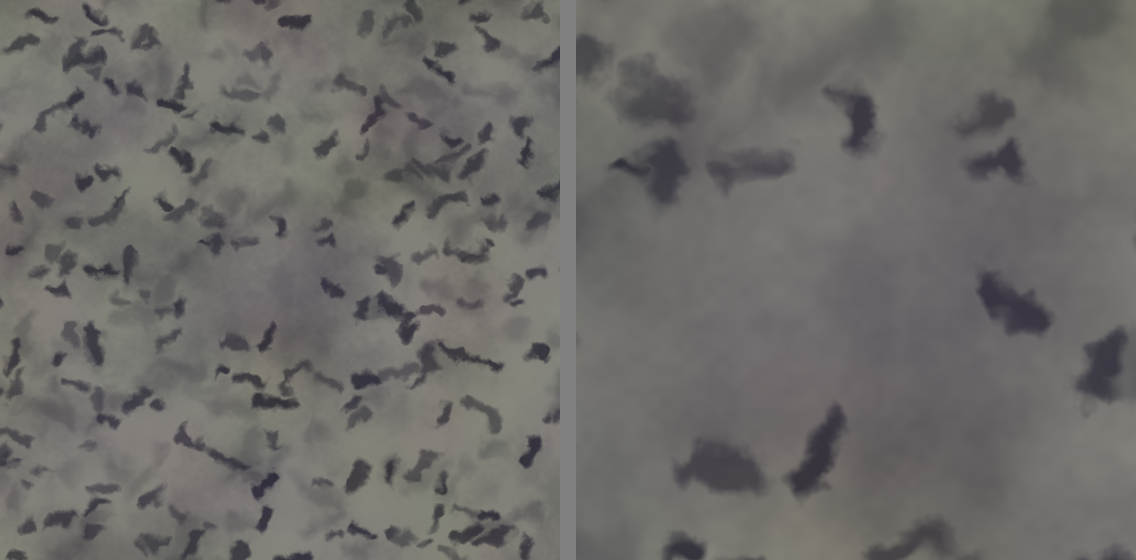
Left: the whole. Right: its middle third, enlarged.
Give the GLSL for this texture, as a Shadertoy shader.

```glsl
// Speckled grey granite: a mottled noise ground under two layers of scattered,
// ragged flecks. Each fleck is a short soft stroke in a jittered grid cell,
// bent by domain warping; one tone value then runs along a dark-to-light ramp.

#define DARK_MINERAL  vec3(0.170, 0.162, 0.205)
#define LIGHT_MINERAL vec3(0.530, 0.522, 0.485)
#define GROUND_TONE   0.83
#define MOTTLE        0.80
#define MOTTLE_SCALE  7.0
#define FLECK_CELLS   19.0
#define FLECK_DENSITY 0.52
#define STAIN_CELLS   13.0
#define STAIN_DENSITY 0.55
#define WARP          0.022
#define GRAIN         0.05
#define TINT          0.035

float hash(vec2 p) {
    return fract(sin(dot(p, vec2(127.1, 311.7))) * 43758.5453);
}

float noise(vec2 p) {
    vec2 i = floor(p), f = fract(p);
    f = f * f * (3.0 - 2.0 * f);
    return mix(mix(hash(i), hash(i + vec2(1, 0)), f.x),
               mix(hash(i + vec2(0, 1)), hash(i + vec2(1, 1)), f.x), f.y);
}

float fbm(vec2 p) {
    float sum = 0.0, amp = 0.5;
    for (int i = 0; i < 5; i++) {
        sum += amp * noise(p);
        p = mat2(1.6, 1.2, -1.2, 1.6) * p + 17.3;
        amp *= 0.55;
    }
    return sum / 1.055;
}

vec2 warpOffset(vec2 p) {
    return vec2(fbm(p * 24.0), fbm(p * 24.0 + 61.7)) - 0.5;
}

float segmentDistance(vec2 p, vec2 halfAxis) {
    float t = clamp(dot(p, halfAxis) / dot(halfAxis, halfAxis), -1.0, 1.0);
    return length(p - halfAxis * t);
}

// Coverage of clustered strokes; softness is in cell units.
float flecks(vec2 p, float cells, float density, float softness, float seed) {
    p *= cells;
    vec2 home = floor(p);
    float rough = 0.22 * (noise(p * 4.0 + seed) - 0.5);
    float cover = 0.0;
    for (int y = -1; y <= 1; y++)
    for (int x = -1; x <= 1; x++) {
        vec2 id = home + vec2(x, y);
        vec2 key = id + seed;
        float cluster = 0.4 + 1.2 * noise(id * 0.3 + seed);
        if (hash(key) > density * cluster) continue;
        vec2 center = id + vec2(hash(key + 3.1), hash(key + 7.7));
        float angle = mix(-0.7, 1.6, hash(key + 11.3));
        float reach = mix(0.06, 0.48, hash(key + 19.9));
        float width = mix(0.12, 0.23, hash(key + 23.5));
        float strength = mix(0.5, 1.0, hash(key + 31.1));
        vec2 halfAxis = reach * vec2(cos(angle), sin(angle));
        float d = segmentDistance(p - center, halfAxis) - width + rough;
        cover = max(cover, strength * smoothstep(softness, -softness, d));
    }
    return cover;
}

void mainImage(out vec4 fragColor, in vec2 fragCoord) {
    vec2 uv = fragCoord / iResolution.y;
    vec2 bent = uv + WARP * 2.0 * warpOffset(uv);

    // Mottled ground, with broad clouds and fine soft grain
    float tone = GROUND_TONE + MOTTLE * (fbm(uv * MOTTLE_SCALE + 5.0) - 0.5);
    tone += 0.12 * (noise(uv * 3.0 + 40.0) - 0.5);
    tone += GRAIN * (noise(uv * 150.0) - 0.5);
    tone = min(tone, 0.94 + 0.3 * (tone - 0.94));

    // Faint wide stains, then the sharper dark flecks
    float stain = flecks(bent + 0.37, STAIN_CELLS, STAIN_DENSITY, 0.20, 53.0);
    float fleck = flecks(bent, FLECK_CELLS, FLECK_DENSITY, 0.13, 9.0);
    tone *= 1.0 - 0.32 * stain;
    tone *= 1.0 - 0.88 * fleck;

    // Slight drift between olive, violet and blue
    vec3 color = mix(DARK_MINERAL, LIGHT_MINERAL, tone);
    float hue = noise(uv * 9.0 + 80.0) - 0.5;
    float warmth = noise(uv * 6.0 + 130.0) - 0.5;
    color += TINT * (hue * vec3(0.3, -0.5, 0.3) + warmth * vec3(0.3, 0.1, -0.6));

    fragColor = vec4(clamp(color, 0.0, 1.0), 1.0);
}
```
